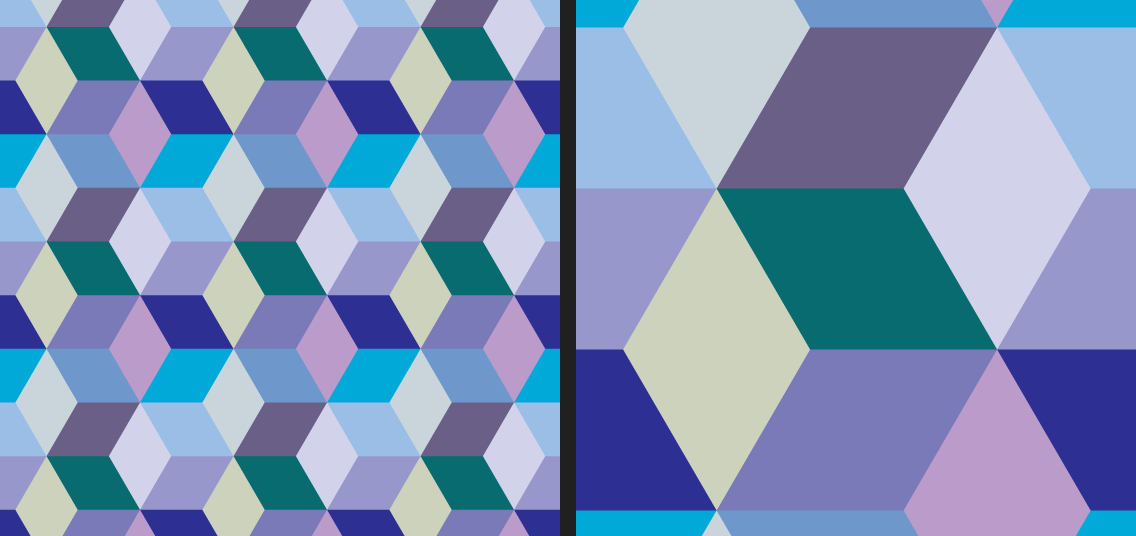
Left: the whole. Right: its middle third, enlarged.
This pattern is drawn by a WebGL 2 fragment shader. Its source:

```glsl
#version 300 es
precision highp float;

#define TILE_WIDTH 0.3489
#define ROW_HEIGHT 0.1001
#define ORIGIN vec2(0.0868, 0.0502)
#define SAMPLES 4

uniform vec2 u_resolution;
out vec4 fragColor;

// Upright diamonds
const vec3 KHAKI = vec3(0.805, 0.825, 0.740);
const vec3 MIST = vec3(0.790, 0.835, 0.860);
const vec3 LAVENDER = vec3(0.825, 0.825, 0.918);
const vec3 PINK = vec3(0.730, 0.608, 0.792);

// Slanted faces, one per row of the repeat, from the top down
const vec3 RIGHT_FACES[4] = vec3[4](
  vec3(0.030, 0.420, 0.435),   // green
  vec3(0.482, 0.478, 0.725),   // violet
  vec3(0.432, 0.592, 0.796),   // steel blue
  vec3(0.412, 0.373, 0.530));  // plum
const vec3 LEFT_FACES[4] = vec3[4](
  vec3(0.592, 0.592, 0.796),   // periwinkle
  vec3(0.178, 0.186, 0.572),   // navy
  vec3(0.000, 0.663, 0.847),   // cyan
  vec3(0.604, 0.745, 0.902));  // sky

// p is in canvas heights, measured right and down from the top left
vec3 tumblingBlocks(vec2 p) {
  vec2 q = (p - ORIGIN) / vec2(TILE_WIDTH, ROW_HEIGHT);
  int row = int(mod(floor(q.y), 4.0));

  // Sixths of a tile, from -3 to 3 about the axis of the first diamonds
  float x = 6.0 * (fract(q.x + 0.5) - 0.5);

  // Half width of the first diamond; odd rows are mirrored vertically
  float t = fract(q.y);
  float halfWidth = (row % 2 == 0) ? t : 1.0 - t;

  if (abs(x) < halfWidth) return row < 2 ? KHAKI : MIST;
  if (abs(x) > 2.0 + halfWidth) return (row == 1 || row == 2) ? PINK : LAVENDER;
  return x > 0.0 ? RIGHT_FACES[row] : LEFT_FACES[row];
}

void main() {
  // Average a grid of samples in each pixel to smooth the edges
  vec3 sum = vec3(0.0);
  for (int j = 0; j < SAMPLES; j++) {
    for (int i = 0; i < SAMPLES; i++) {
      vec2 jitter = (vec2(i, j) + 0.5) / float(SAMPLES) - 0.5;
      vec2 p = (gl_FragCoord.xy + jitter) / u_resolution.y;
      sum += tumblingBlocks(vec2(p.x, 1.0 - p.y));
    }
  }
  fragColor = vec4(sum / float(SAMPLES * SAMPLES), 1.0);
}
```
